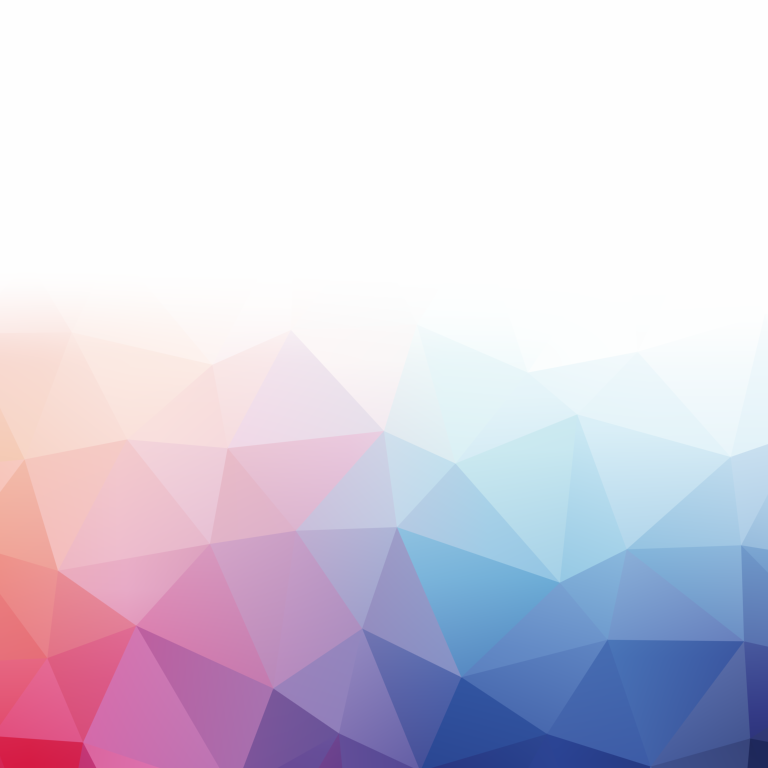
Reproduce this background procedurally as a Shadertoy shader.

```glsl
const vec2 CELL = vec2(0.148, 0.138);      // mesh spacing
const vec2 MESH_ORIGIN = vec2(-0.03, 0.005);
const float JITTER = 0.62;                 // vertex scatter, in cells
const float FLATNESS = 0.55;               // 1 = one colour per facet
const float HUE_DRIFT = 0.10;              // colour lookup offset per facet
const float CONTRAST = 0.75;               // tone difference between facets
const float SHEEN = 2.2;                   // tone slope inside a facet
const float ROW_STEP = 0.14;               // height between colour rows
const float FADE_START = 0.52;
const float FADE_END = 0.655;
const vec3 PAPER = vec3(0.996);

// Colours from left to right, for rising heights
const vec3 DEEP[6] = vec3[6](
    vec3(0.85, 0.13, 0.30), vec3(0.80, 0.34, 0.61), vec3(0.44, 0.32, 0.61),
    vec3(0.22, 0.31, 0.60), vec3(0.20, 0.30, 0.61), vec3(0.13, 0.17, 0.37));
const vec3 RICH[6] = vec3[6](
    vec3(0.90, 0.42, 0.51), vec3(0.86, 0.40, 0.64), vec3(0.60, 0.49, 0.71),
    vec3(0.36, 0.50, 0.75), vec3(0.30, 0.47, 0.73), vec3(0.33, 0.36, 0.64));
const vec3 SOFT[6] = vec3[6](
    vec3(0.95, 0.64, 0.60), vec3(0.93, 0.74, 0.83), vec3(0.78, 0.63, 0.78),
    vec3(0.58, 0.77, 0.89), vec3(0.55, 0.77, 0.89), vec3(0.55, 0.70, 0.85));
const vec3 PALE[6] = vec3[6](
    vec3(0.96, 0.80, 0.71), vec3(0.97, 0.84, 0.82), vec3(0.92, 0.79, 0.87),
    vec3(0.83, 0.93, 0.95), vec3(0.86, 0.94, 0.97), vec3(0.87, 0.94, 0.97));
const vec3 MIST[6] = vec3[6](
    vec3(0.98, 0.89, 0.87), vec3(0.99, 0.94, 0.92), vec3(0.99, 0.97, 0.97),
    vec3(0.96, 0.99, 0.99), vec3(0.99, 0.995, 0.995), vec3(0.99, 0.995, 0.995));

// Integer hash giving two values in 0..1
vec2 hash2(ivec2 cell) {
    uvec2 v = uvec2(cell + 64) * 1664525u + 1013904223u;
    v.x += v.y * 1664525u;
    v.y += v.x * 1664525u;
    v ^= v >> 16u;
    v.x += v.y * 1664525u;
    v.y += v.x * 1664525u;
    v ^= v >> 16u;
    return vec2(v & 65535u) / 65535.0;
}

vec3 alongRow(vec3 row[6], float x) {
    float t = clamp(x, 0.0, 1.0) * 5.0;
    int i = min(int(t), 4);
    return mix(row[i], row[i + 1], t - float(i));
}

vec3 colourField(vec2 p) {
    float t = p.y / ROW_STEP;
    vec3 c = mix(alongRow(DEEP, p.x), alongRow(RICH, p.x), clamp(t, 0.0, 1.0));
    c = mix(c, alongRow(SOFT, p.x), clamp(t - 1.0, 0.0, 1.0));
    c = mix(c, alongRow(PALE, p.x), clamp(t - 2.0, 0.0, 1.0));
    return mix(c, alongRow(MIST, p.x), clamp(t - 3.0, 0.0, 1.0));
}

// Scattered vertex; odd rows are shifted by half a cell
vec2 meshVertex(ivec2 cell) {
    vec2 shift = vec2(0.5 * float(cell.y & 1), 0.0);
    return MESH_ORIGIN + CELL * (vec2(cell) + shift + JITTER * (hash2(cell) - 0.5));
}

// Signed distance to a line, positive on its left
float edgeDistance(vec2 p, vec2 a, vec2 b) {
    vec2 d = normalize(b - a);
    return d.x * (p.y - a.y) - d.y * (p.x - a.x);
}

// Adds one counterclockwise facet: rgb is weighted colour, a is coverage
void addFacet(inout vec4 sum, vec2 p, vec2 a, vec2 b, vec2 c, ivec2 id, float blur) {
    float inside = min(edgeDistance(p, a, b),
                       min(edgeDistance(p, b, c), edgeDistance(p, c, a)));
    float cover = smoothstep(-blur, blur, inside);
    if (cover <= 0.0) return;
    vec2 centre = (a + b + c) / 3.0;
    vec2 rnd = hash2(id) - 0.5;
    vec2 slope = hash2(id + 31) - 0.5;
    vec3 colour = colourField(mix(p, centre, FLATNESS) + HUE_DRIFT * rnd.yx);
    float tone = CONTRAST * rnd.x + SHEEN * dot(p - centre, slope);
    sum += cover * vec4(pow(colour, vec3(exp(tone))), 1.0);
}

void mainImage(out vec4 fragColor, in vec2 fragCoord) {
    vec2 p = fragCoord / iResolution.xy;
    float blur = 0.75 / min(iResolution.x, iResolution.y);
    ivec2 home = ivec2(floor((p - MESH_ORIGIN) / CELL));
    vec4 sum = vec4(0.0);

    // Triangle mesh around the current cell
    for (int j = -1; j <= 1; j++) {
        for (int i = -1; i <= 1; i++) {
            ivec2 cell = home + ivec2(i, j);
            vec2 a = meshVertex(cell);
            vec2 b = meshVertex(cell + ivec2(1, 0));
            vec2 c = meshVertex(cell + ivec2(0, 1));
            vec2 d = meshVertex(cell + ivec2(1, 1));
            ivec2 id = cell * ivec2(2, 1) + ivec2(0, 17);
            bool odd = (cell.y & 1) == 1;
            addFacet(sum, p, a, b, odd ? d : c, id, blur);
            addFacet(sum, p, odd ? a : b, d, c, id + ivec2(1, 0), blur);
        }
    }

    // Fade into the blank upper area
    vec3 colour = sum.a > 0.0 ? sum.rgb / sum.a : colourField(p);
    colour = mix(colour, PAPER, smoothstep(FADE_START, FADE_END, p.y));
    fragColor = vec4(colour, 1.0);
}
```
